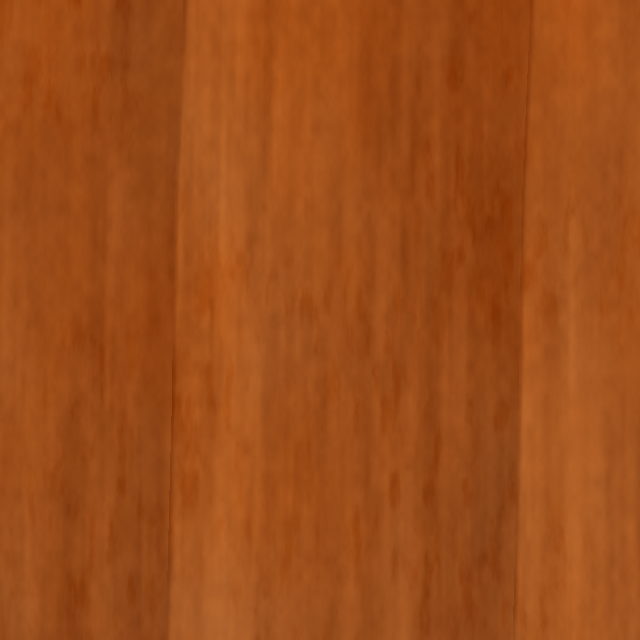
Give the GLSL for this texture, as a three.js fragment shader.

```glsl
// Warm reddish-brown wood boards with soft vertical grain and slightly slanted seams.
varying vec2 vUv;

#define BOARD_WIDTH 0.542
#define SEAM_START 0.255
#define SEAM_SLANT 0.028
#define SEAM_SOFTNESS 0.022
#define BAND_CONTRAST 0.36
#define FIBRE_CONTRAST 0.56
#define FLECK_STRENGTH 0.20
#define GRAIN_STRENGTH 0.34
#define DARK_WOOD vec3(0.515, 0.230, 0.060)
#define LIGHT_WOOD vec3(0.715, 0.380, 0.148)
#define RED_TINT vec3(0.020, -0.017, -0.036)

float hash(vec2 p) {
  return fract(sin(dot(p, vec2(127.1, 311.7))) * 43758.5453);
}

float noise(vec2 p) {
  vec2 cell = floor(p);
  vec2 f = fract(p);
  f = f * f * (3.0 - 2.0 * f);
  float low = mix(hash(cell), hash(cell + vec2(1.0, 0.0)), f.x);
  float high = mix(hash(cell + vec2(0.0, 1.0)), hash(cell + vec2(1.0, 1.0)), f.x);
  return mix(low, high, f.y);
}

float fbm(vec2 p) {
  float sum = 0.0;
  float weight = 0.5;
  for (int i = 0; i < 4; i++) {
    sum += weight * noise(p);
    p = p * 2.03 + vec2(17.3, 9.1);
    weight *= 0.5;
  }
  return sum / 0.9375;
}

// Brightness falls across each board, then rises again at the next seam.
float boardTone(float across) {
  float slope = mix(0.84, 0.30, smoothstep(-0.15, 0.95, across));
  return mix(0.30, slope, smoothstep(0.0, SEAM_SOFTNESS, across));
}

// Wide, long bands of tone.
float bands(vec2 p) {
  float wide = noise(vec2(p.x * 12.0, p.y * 1.5)) - 0.5;
  float narrow = noise(vec2(p.x * 27.0, p.y * 2.2) + 31.0) - 0.5;
  return wide * 0.5 + narrow * 0.6;
}

// Long thin fibres at three widths; their strength varies from place to place.
float fibres(vec2 p) {
  float coarse = noise(vec2(p.x * 46.0, p.y * 3.2) + 67.0) - 0.5;
  float medium = noise(vec2(p.x * 80.0, p.y * 5.0) + 23.0) - 0.5;
  float fine = noise(vec2(p.x * 135.0, p.y * 8.0) + 91.0) - 0.5;
  float strength = 0.5 + 0.9 * noise(p * vec2(6.0, 3.0) + 53.0);
  return strength * (coarse * 0.45 + medium * 0.38 + fine * 0.24);
}

// Short, slender dark pores that gather in patches.
float flecks(vec2 p) {
  float pores = fbm(vec2(p.x * 65.0, p.y * 17.0) + 12.0);
  float patches = smoothstep(0.35, 0.75, noise(p * vec2(7.0, 4.0) + 5.0));
  return smoothstep(0.48, 0.82, pores) * patches;
}

void main() {
  // Gentle bend of the fibres
  vec2 p = vUv;
  p.x += 0.010 * (noise(vec2(p.x * 4.0, p.y * 2.2)) - 0.5) - 0.012 * p.y;

  // Board layout
  float wobble = 0.012 * (noise(vec2(3.0, vUv.y * 3.0)) - 0.5);
  float u = (vUv.x - SEAM_START - SEAM_SLANT * vUv.y + wobble) / BOARD_WIDTH;
  float across = fract(u);
  p.y += 1.9 * floor(u);

  // Tone
  float pore = flecks(p);
  float tone = boardTone(across);
  tone += BAND_CONTRAST * bands(p);
  tone += FIBRE_CONTRAST * fibres(p);
  tone += 0.26 * (fbm(vUv * vec2(5.0, 3.0) + 40.0) - 0.5);
  tone -= FLECK_STRENGTH * pore;

  // Fine cloudy mottling
  tone += GRAIN_STRENGTH * (fbm(vUv * vec2(75.0, 40.0)) - 0.5);

  // Thin broken light along the seam
  float edge = smoothstep(0.004, 0.012, across) * (1.0 - smoothstep(0.012, 0.022, across));
  tone += 0.16 * edge * noise(vec2(8.0, vUv.y * 14.0));

  // Colour: redder patches higher up, duller brown lower down
  vec3 wood = mix(DARK_WOOD, LIGHT_WOOD, clamp(tone, -0.1, 1.1));
  float redness = fbm(vUv * vec2(9.0, 4.0) + 80.0) - 0.56 + 0.50 * (vUv.y - 0.45);
  wood += RED_TINT * (redness * 1.4 + 0.6 * pore);
  gl_FragColor = vec4(wood, 1.0);
}
```
